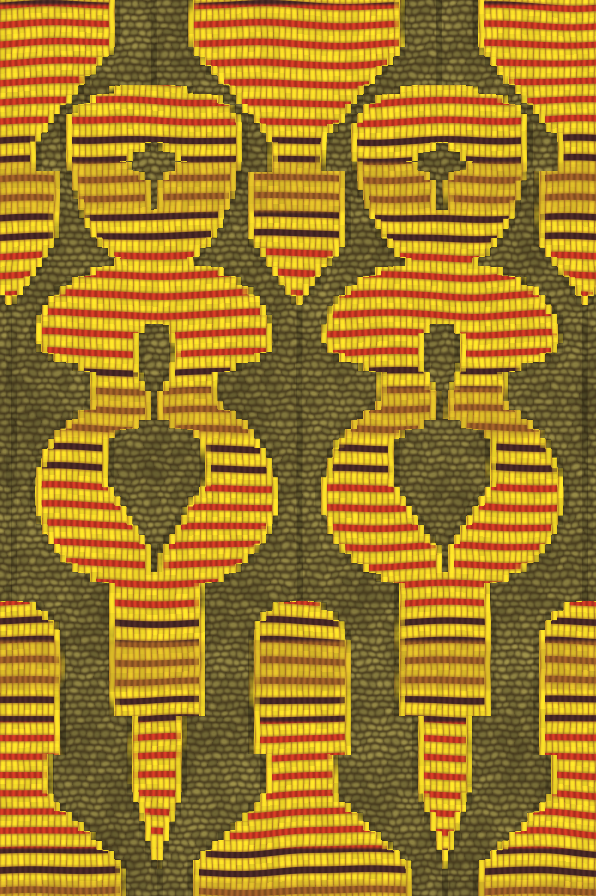
A WebGL 1 fragment shader for this pattern:

```glsl
precision highp float;
// Handwoven cloth: lobed, striped yellow figures on a nubbly olive ground.
// Half-width profiles shape two alternating columns; stair-stepped coordinates
// give woven edges, and noise varies threads, stripes and outlines.

uniform vec2 u_resolution;

#define HEIGHT 768.0        // design units over the canvas height
#define REPEAT_X 246.0      // distance between like columns
#define CENTER_X 131.5      // axis of the first full figure
#define THREAD 5.2          // pitch of vertical threads
#define ROW 8.2             // height of one step in an outline
#define STRIPE 16.5         // pitch of horizontal stripes
#define OLIVE vec3(0.50, 0.46, 0.235)
#define YELLOW vec3(0.97, 0.87, 0.15)
#define OCHRE vec3(0.76, 0.60, 0.16)
#define RED vec3(0.86, 0.24, 0.15)
#define DARK vec3(0.31, 0.17, 0.16)
#define BROWN vec3(0.60, 0.36, 0.15)

float hash(vec2 p) {
  return fract(sin(dot(p, vec2(127.1, 311.7))) * 43758.5);
}

vec2 gradient(vec2 cell) {
  float a = 6.2832 * hash(cell);
  return vec2(cos(a), sin(a));
}

float gradientNoise(vec2 p) {
  vec2 i = floor(p), f = fract(p);
  vec2 u = f * f * f * (f * (f * 6.0 - 15.0) + 10.0);
  vec2 e = vec2(1.0, 0.0);
  float low = mix(dot(gradient(i), f), dot(gradient(i + e), f - e), u.x);
  float high = mix(dot(gradient(i + e.yx), f - e.yx),
                   dot(gradient(i + 1.0), f - 1.0), u.x);
  return mix(low, high, u.y);
}

float stair(float v, float pitch) {
  v /= pitch;
  return (floor(v) + smoothstep(0.75, 1.0, fract(v))) * pitch;
}

float band(float y, float top, float bottom) {
  return step(top, y) * step(y, bottom);
}

// Half-width of a rounded lobe with separate upper and lower radii
float lobe(float y, float c, float up, float down, float w) {
  float t = (y - c) / (y < c ? up : down);
  return w * sqrt(max(0.0, 1.0 - t * t));
}

// Half-width of the full figure: crown, two lobes, stem and pointed tail
float fullFigure(float y) {
  float w = max(lobe(y, 112.0, 38.0, 125.0, 77.0), lobe(y, 290.0, 68.0, 36.0, 103.0));
  w = max(w, lobe(y, 425.0, 92.0, 85.0, 105.0));
  w = max(w, 55.0 * band(y, 310.0, 355.0));
  w = max(w, 41.0 * band(y, 490.0, 613.0));
  return max(w, clamp((748.0 - y) * 0.33, 0.0, 24.0) * step(600.0, y)) - 1.0;
}

// Half-width of the ground showing through: diamond, drop and heart
float openings(float y) {
  float w = 25.0 * (1.0 - abs(y - 140.0) / 17.0);
  w = max(w, 4.0 * band(y, 140.0, 182.0));
  w = max(w, lobe(y, 297.0, 20.0, 40.0, 15.0));
  w = max(w, 3.0 * band(y, 300.0, 364.0));
  w = max(w, min(min((y - 358.0) * 2.2, 40.0), (478.0 - y) * 0.65));
  w = max(w, 3.0 * band(y, 460.0, 490.0));
  return w > 0.5 ? w : -20.0;
}

// Half-width of the in-between figure: bell and drop above, arch and bell below
float betweenFigure(float y) {
  float w = clamp(93.0 - (y - 40.0) * 0.85, 24.0, 92.0) * step(y, 150.0);
  w = max(w, clamp((265.0 - y) * 0.72, 0.0, 42.0) * step(150.0, y));
  w = max(w, lobe(y, 555.0, 40.0, 40.0, 43.0));
  w = max(w, 43.0 * band(y, 555.0, 648.0));
  return max(w, clamp(32.0 + (y - 683.0) * 1.05, 32.0, 95.0) * step(640.0, y)) - 1.0;
}

// Horizontal distance inside the woven figures, positive inside
float figures(vec2 p) {
  vec2 q = vec2(stair(p.x, THREAD) + 0.5 * THREAD, stair(p.y, ROW) + 0.5 * ROW);
  q += 2.5 * vec2(gradientNoise(p / 35.0), gradientNoise(p / 42.0 + 9.0));
  float x = q.x - CENTER_X - 0.006 * q.y;
  float fullX = abs(mod(x + 0.5 * REPEAT_X, REPEAT_X) - 0.5 * REPEAT_X);
  float betweenX = 0.5 * REPEAT_X - fullX;
  float full = min(fullFigure(q.y) - fullX, fullX - openings(q.y));
  return max(full, betweenFigure(q.y) - betweenX);
}

vec3 groundCloth(vec2 p) {
  vec2 g = p + 3.0 * vec2(gradientNoise(p / 13.0), gradientNoise(p / 15.0 + 31.0));
  g /= vec2(7.0, 6.2);
  g.x += 0.5 * mod(floor(g.y), 2.0);
  vec2 f = fract(g) - 0.5;
  float nub = 1.0 - smoothstep(0.12, 0.62, length(f * vec2(0.85, 1.1)));
  float tone = 0.86 + 0.30 * hash(floor(g)) + 0.22 * gradientNoise(p / 60.0);
  return mix(vec3(0.25, 0.20, 0.10), OLIVE * tone, 0.22 + 0.78 * nub);
}

vec3 stripedCloth(vec2 p, float inside) {
  // Stripe colour runs from red through dark to ochre and back
  float cycle = p.y + 14.0 * exp(-pow((p.y - 350.0) / 60.0, 2.0));
  float phase = abs(mod(cycle - 58.0 + 102.5, 205.0) - 102.5);
  vec3 stripe = mix(RED, DARK, smoothstep(52.0, 56.0, phase));
  float ochreZone = smoothstep(79.0, 84.0, phase);
  stripe = mix(stripe, BROWN * 1.1, ochreZone);

  // Thin stripes sink between raised bands of vertical thread
  float y = p.y + 6.0 * gradientNoise(p / vec2(90.0, 130.0) + 4.0);
  float s = abs(fract(y / STRIPE + 0.2) - 0.5);
  float thread = p.x / THREAD + 0.25 * gradientNoise(p / 20.0);
  float ridge = 1.0 - pow(abs(2.0 * fract(thread) - 1.0), 3.0);
  float edge = 1.0 - smoothstep(4.0, 6.5, inside);
  float bulge = max(smoothstep(0.15, 0.34, s), edge);
  float wear = 0.94 + 0.12 * hash(vec2(floor(thread), floor(y / STRIPE + 0.2)));
  vec3 yarn = mix(OCHRE, YELLOW, bulge * (1.0 - 0.45 * ochreZone));
  yarn = mix(BROWN, yarn, 0.3 + 0.7 * ridge) * wear;
  float line = (1.0 - smoothstep(0.13, 0.20, s)) * (1.0 - edge);
  float bead = 0.88 + 0.12 * sin(6.2832 * thread);
  return mix(yarn, stripe * bead, line);
}

void main() {
  vec2 p = gl_FragCoord.xy / u_resolution.y * HEIGHT;
  p.y = HEIGHT - p.y;
  float inside = figures(p);
  // A soft shadow lies on the ground beside the raised figures
  vec3 ground = groundCloth(p) * (1.0 - 0.28 * smoothstep(-6.0, 0.0, inside));
  vec3 color = mix(ground, stripedCloth(p, inside), smoothstep(-0.9, 0.9, inside));
  gl_FragColor = vec4(color, 1.0);
}
```
